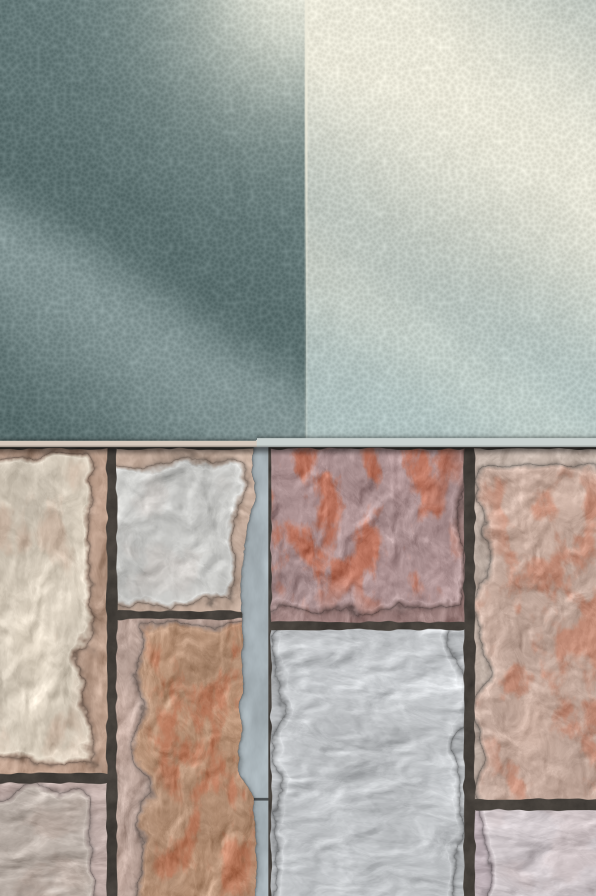
Write a Shadertoy shader that draws this texture.

```glsl
// Two smooth wall panels in slanting light above a course of split-face stones.
// Panels are diagonal light bands with cellular grain; stones are boxes with
// chipped inner faces, lit by the slope of layered noise.

const float ASPECT = 0.664;
const float SEAM_X = 0.341;
const float LEDGE_BREAK = 0.286;
const float LEDGE_Y = 0.501;
const float BAND_SLOPE = 0.65;
const float GRAIN_SCALE = 210.0;
const float RELIEF_GAIN = 0.75;
const vec3 SLATE = vec3(0.35, 0.43, 0.43);
const vec3 SLATE_LIT = vec3(0.55, 0.62, 0.62);
const vec3 PALE = vec3(0.70, 0.74, 0.72);
const vec3 SUN = vec3(0.93, 0.92, 0.86);
const vec3 MORTAR = vec3(0.27, 0.25, 0.23);
const vec3 RUST = vec3(0.74, 0.39, 0.27);
const vec3 STRIP = vec3(0.66, 0.70, 0.72);

float hash(vec2 p) {
  p = fract(p * vec2(123.34, 345.45));
  p += dot(p, p + 34.35);
  return fract(p.x * p.y);
}

float valueNoise(vec2 p) {
  vec2 i = floor(p), f = fract(p);
  f = f * f * (3.0 - 2.0 * f);
  return mix(mix(hash(i), hash(i + vec2(1, 0)), f.x),
             mix(hash(i + vec2(0, 1)), hash(i + vec2(1, 1)), f.x), f.y);
}

float fbm(vec2 p) {
  float sum = 0.0, amp = 0.5;
  for (int i = 0; i < 5; i++) {
    sum += amp * valueNoise(p);
    p = mat2(1.6, 1.2, -1.2, 1.6) * p + 7.3;
    amp *= 0.5;
  }
  return sum;
}

// Distance to the nearest scattered point
float cellular(vec2 p) {
  vec2 i = floor(p), f = fract(p);
  float best = 2.0;
  for (int k = 0; k < 9; k++) {
    vec2 o = vec2(k % 3, k / 3) - 1.0;
    vec2 jitter = vec2(hash(i + o), hash(i + o + 51.7));
    best = min(best, length(o + jitter - f));
  }
  return best;
}

float relief(vec2 p) {
  p += 1.2 * vec2(fbm(p), fbm(p + 9.1));
  return 0.55 * fbm(p * 1.7) + 0.22 * cellular(p * 0.7);
}

// Box given as left, bottom, right, top
float boxDist(vec2 p, vec4 r) {
  vec2 d = abs(p - 0.5 * (r.xy + r.zw)) - 0.5 * (r.zw - r.xy);
  return length(max(d, 0.0)) + min(max(d.x, d.y), 0.0);
}

float inside(float d) {
  float px = 0.75 / iResolution.y;
  return 1.0 - smoothstep(-px, px, d);
}

// Inset shrinks each side of the box to the raised face
void stone(inout vec3 col, vec2 p, vec4 box, vec4 inset, vec3 face,
           vec3 rim, float rust, vec2 grain) {
  float d = boxDist(p, box) + 0.003 * (valueNoise(p * 90.0) - 0.5);
  if (d > 0.006) return;
  vec2 q = p * grain + box.xy * 37.0 + 11.0;
  float chip = boxDist(p, box + inset) + 0.045 * (fbm(p * 24.0 + box.xy * 19.0) - 0.48);
  float slope = relief(q) - relief(q + vec2(-0.10, 0.13));
  vec3 c = mix(face, rim, smoothstep(-0.004, 0.004, chip));
  c *= 0.90 + 0.24 * fbm(q * 0.6 + 3.0);
  float veins = smoothstep(0.46, 0.66, fbm(q * vec2(1.3, 1) + 21.0));
  c = mix(c, RUST, rust * veins * smoothstep(0.015, -0.035, chip));
  c += RELIEF_GAIN * slope;
  // Shaded lip outside the chip and lit edge within it
  c *= 1.0 - 0.34 * exp(-abs(chip - 0.003) / 0.0025);
  c += 0.08 * exp(-abs(chip + 0.004) / 0.003);
  col = mix(col, c, inside(d));
}

vec3 panels(vec2 p) {
  float d = p.y + BAND_SLOPE * p.x + 0.03 * (fbm(p * 6.0) - 0.5);
  // Dark panel: one soft beam and a glow at its upper right
  float beam = smoothstep(0.83, 0.73, d) * smoothstep(0.54, 0.73, d);
  vec2 g = (p - vec2(0.335, 1.03)) * vec2(7, 6.5);
  vec3 dark = mix(SLATE, SLATE_LIT, 0.85 * beam);
  dark = mix(dark, SUN, 0.85 * exp(-dot(g, g))) + 0.06 * smoothstep(0.75, 1.1, d);
  // Pale panel: sunlit top with slanting streaks
  float sun = 0.85 * smoothstep(0.28, 0.0, abs(d - 1.23));
  sun += 0.28 * exp(-pow(abs(d - 0.92) / 0.06, 2.0)) + 0.45 * exp(-length(g));
  vec3 pale = mix(PALE, SUN, min(sun, 0.95));
  pale += vec3(-0.02, 0.01, 0.025) * smoothstep(0.75, 0.52, p.y);
  vec3 c = mix(dark, pale, inside(SEAM_X - p.x));
  c += 0.10 * (cellular(p * GRAIN_SCALE) - 0.48) + 0.05 * (fbm(p * 60.0) - 0.48);
  float seam = inside(abs(p.x - SEAM_X) - 0.0016);
  return mix(c, SUN, seam * mix(0.2, 0.85, smoothstep(0.6, 0.9, p.y)));
}

vec3 stones(vec2 p) {
  vec3 c = MORTAR * (0.75 + 0.5 * fbm(p * 80.0));
  stone(c, p, vec4(-.05, .137, .119, .499), vec4(-.05, .018, -.024, -.01), vec3(.80, .76, .70), vec3(.70, .59, .52), .12, vec2(26, 17));
  stone(c, p, vec4(-.05, -.05, .119, .126), vec4(-.05, -.05, -.02, -.016), vec3(.68, .64, .61), vec3(.72, .65, .63), .05, vec2(17, 34));
  stone(c, p, vec4(.13, .318, .29, .499), vec4(-.01, .007, -.028, -.02), vec3(.76, .76, .75), vec3(.75, .66, .60), .04, vec2(20));
  stone(c, p, vec4(.13, -.05, .29, .309), vec4(.027, -.05, .01, -.01), vec3(.69, .55, .45), vec3(.73, .64, .60), .48, vec2(34, 22));
  stone(c, p, vec4(.302, .306, .517, .499), vec4(-.02, .02, -.005, .03), vec3(.65, .55, .55), vec3(.60, .49, .48), .68, vec2(32, 22));
  stone(c, p, vec4(.302, -.05, .517, .297), vec4(.013, -.05, -.01, .03), vec3(.75, .76, .77), vec3(.72, .73, .74), 0., vec2(15, 32));
  stone(c, p, vec4(.529, .108, .72, .499), vec4(.01, -.02, .03, -.02), vec3(.74, .64, .59), vec3(.73, .67, .63), .42, vec2(27, 25));
  stone(c, p, vec4(.529, -.05, .72, .096), vec4(.01, -.05, .03, .02), vec3(.76, .73, .74), vec3(.71, .66, .68), .04, vec2(16, 34));
  // Blue-grey upright with a ragged left edge
  float edge = mix(0.269, 0.284, smoothstep(0.36, 0.47, p.y));
  edge = mix(0.284, edge, smoothstep(0.105, 0.14, p.y)) + 0.012 * (fbm(p * 38.0) - 0.5);
  vec3 strip = STRIP * (0.88 + 0.25 * fbm(p * vec2(70, 30)));
  strip *= 1.0 - 0.4 * exp(-max(p.x - edge, 0.0) / 0.002);
  strip *= 1.0 - 0.55 * inside(abs(p.y - 0.108) - 0.0015);
  c = mix(c, strip, inside(max(edge - p.x, p.x - 0.299)));
  return c * (1.0 - 0.5 * smoothstep(0.490, LEDGE_Y, p.y));
}

void mainImage(out vec4 fragColor, in vec2 fragCoord) {
  vec2 p = fragCoord / iResolution.xy * vec2(ASPECT, 1);
  vec3 col = p.y > LEDGE_Y + 0.005 ? panels(p) : stones(p);
  // Ledge: thin cream on the left, thicker pale blue on the right
  float right = inside(LEDGE_BREAK - p.x);
  float top = mix(0.508, 0.511, right);
  col *= 1.0 - 0.3 * exp(-abs(p.y - top - 0.001) / 0.002);
  vec3 ledge = mix(vec3(0.84, 0.79, 0.74), vec3(0.79, 0.82, 0.81), right);
  ledge *= 1.0 - 0.25 * smoothstep(0.504, LEDGE_Y, p.y);
  col = mix(col, ledge, inside(max(LEDGE_Y - p.y, p.y - top)));
  fragColor = vec4(col, 1.0);
}
```
